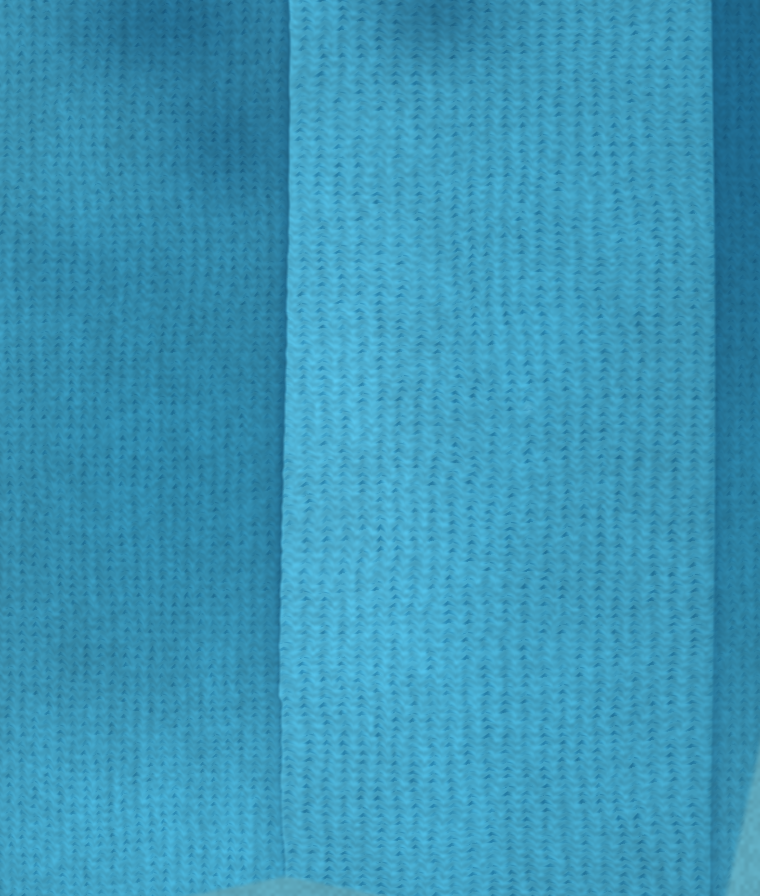
Reproduce this texture procedurally as a WebGL 2 fragment shader.

```glsl
#version 300 es
precision highp float;
// Folded blue knit: a raised panel lies over a shaded left layer and a dark
// right layer. Distances to the curved fold lines place the edges and shadows;
// mirrored chevron loops with broken dents, bent by noise, form the wales.
uniform vec2 u_resolution;
out vec4 fragColor;

const float TAU = 6.28318;
const vec3 DEEP = vec3(0.09, 0.35, 0.49);
const vec3 SHADE = vec3(0.18, 0.52, 0.65);
const vec3 CLOTH = vec3(0.24, 0.58, 0.70);
const vec3 BRIGHT = vec3(0.26, 0.63, 0.76);
const vec3 LIGHT = vec3(0.34, 0.72, 0.85);
const vec3 BACKDROP = vec3(0.36, 0.65, 0.73);

float hash(vec2 p) {
  return fract(sin(dot(p, vec2(127.1, 311.7))) * 43758.5453);
}

float noise(vec2 p) {
  vec2 cell = floor(p);
  vec2 f = fract(p);
  f = f * f * (3.0 - 2.0 * f);
  float low = mix(hash(cell), hash(cell + vec2(1.0, 0.0)), f.x);
  float high = mix(hash(cell + vec2(0.0, 1.0)), hash(cell + 1.0), f.x);
  return mix(low, high, f.y);
}

// Soft elliptical spot, 1 at its centre
float glow(vec2 p, vec2 centre, vec2 radius) {
  vec2 d = (p - centre) / radius;
  return exp(-dot(d, d));
}

// Left fold: leans inward, with a small notch near the bottom
float leftFold(float y) {
  float lean = mix(0.366, 0.381, smoothstep(0.1, 0.9, y));
  return lean + 0.004 * smoothstep(0.225, 0.215, y) + 0.005 * smoothstep(0.12, 0.02, y);
}

// Right fold: bows gently outward
float rightFold(float y) {
  return 0.935 + 0.006 * sin(0.5 * TAU * clamp(1.05 - y, 0.0, 1.0));
}

// Knit relief: mirrored loops on raised wales (x), broken groove dents (y)
vec2 knit(vec2 p, vec2 count) {
  vec2 q = p * count;
  q += vec2(0.7, 1.8) * (vec2(noise(p * 7.0), noise(p * 9.0 + 4.0)) - 0.5);
  q += 0.3 * (vec2(noise(q * 0.6), noise(q * 0.7 + 5.0)) - 0.5);
  float side = fract(q.x) - 0.5;
  float row = q.y + 0.1 * sin(TAU * q.x);
  float sway = side + 0.07 * sin(TAU * row);
  float groove = exp(-sway * sway * 20.0);
  float chevron = sin(TAU * (row + 1.1 * abs(side)));
  float uneven = 0.3 + 1.2 * hash(floor(vec2(q.x, row)));
  float dent = groove * uneven * smoothstep(-0.4, 0.9, chevron);
  return vec2(0.7 * chevron * (1.0 - 0.7 * groove) + 0.4 - 0.8 * groove, dent);
}

// Lays the stitches over a base colour
vec3 weave(vec3 base, vec2 relief, float strength) {
  base *= 1.0 + 0.065 * strength * relief.x;
  return mix(base, base * vec3(0.57, 0.79, 0.86), 0.75 * strength * relief.y);
}

vec3 leftLayer(vec2 p, float gap) {
  vec3 c = mix(CLOTH, SHADE, 0.9 * glow(p, vec2(0.25, 0.5), vec2(0.3, 0.3)));
  c = mix(c, BRIGHT * 1.03, smoothstep(0.3, 0.02, p.y));
  c = mix(c, DEEP, 0.65 * glow(p, vec2(0.22, 0.98), vec2(0.15, 0.08)));
  c = mix(c, DEEP, 0.5 * glow(p, vec2(0.3, 0.84), vec2(0.09, 0.08)));
  c = mix(c, DEEP, 0.15 * glow(p, vec2(0.1, 0.7), vec2(0.16, 0.05)));
  c *= 0.97 + 0.06 * noise(p * vec2(90.0, 8.0));
  c = weave(c, knit(p, vec2(58.0, 104.0)), 0.8);
  c = mix(c, DEEP, 0.2 * exp(-gap / 0.04) * smoothstep(0.1, 0.4, p.y));
  return mix(c, DEEP, exp(-gap / 0.008) * (0.35 + 0.4 * smoothstep(0.1, 0.5, p.y)));
}

vec3 frontPanel(vec2 p, float fromLeft, float fromRight) {
  vec3 c = mix(BRIGHT, CLOTH, 0.8 * smoothstep(0.6, 0.94, p.x));
  c = mix(c, CLOTH, 0.5 * smoothstep(0.65, 1.0, p.y));
  c = mix(c, DEEP, 0.55 * glow(p, vec2(0.57, 0.99), vec2(0.1, 0.06)));
  c = mix(c, LIGHT, 0.65 * glow(p, vec2(0.45, 0.5), vec2(0.15, 0.4)));
  c = weave(c, knit(p + vec2(0.006 * p.y, 0.0), vec2(41.0, 104.0)), 1.0);
  c = mix(c, LIGHT, 0.4 * exp(-fromLeft / 0.012));
  return mix(c, SHADE, 0.4 * exp(-fromRight / 0.012));
}

vec3 rightLayer(vec2 p, float gap) {
  vec3 c = mix(CLOTH, SHADE, smoothstep(0.0, 0.4, p.y));
  c = mix(c, DEEP, 0.7 * smoothstep(0.3, 0.9, p.y));
  c = weave(c, knit(p, vec2(62.0, 104.0)), 0.6);
  return mix(c, DEEP, 0.5 * exp(-gap / 0.012));
}

void main() {
  vec2 p = gl_FragCoord.xy / u_resolution;
  float left = p.x - leftFold(p.y) - 0.002 * (noise(vec2(p.y * 104.0, 2.0)) - 0.5);
  float right = rightFold(p.y) - p.x;
  // Three layers of cloth
  vec3 c = leftLayer(p, max(-left, 0.0));
  c = mix(c, frontPanel(p, max(left, 0.0), max(right, 0.0)), smoothstep(-0.0025, 0.0025, left));
  c = mix(rightLayer(p, max(-right, 0.0)), c, smoothstep(-0.0025, 0.0025, right));
  // Backdrop under the hem and at the lower right corner
  float hem = 0.022 - 0.17 * abs(p.x - 0.377) - p.y;
  float corner = p.x - 0.955 - 0.27 * p.y;
  c = mix(c, BACKDROP, max(smoothstep(-0.004, 0.004, hem), smoothstep(-0.006, 0.006, corner)));
  // Uneven dye, fine grain and a pale fleck of lint
  c *= 0.96 + 0.06 * noise(p * vec2(7.0, 8.0)) + 0.04 * noise(p * 19.0);
  c *= 0.95 + 0.11 * noise(p * vec2(170.0, 200.0));
  c = mix(c, LIGHT + 0.06, 0.6 * glow(p, vec2(0.695, 0.544), vec2(0.005)));
  fragColor = vec4(c, 1.0);
}
```
